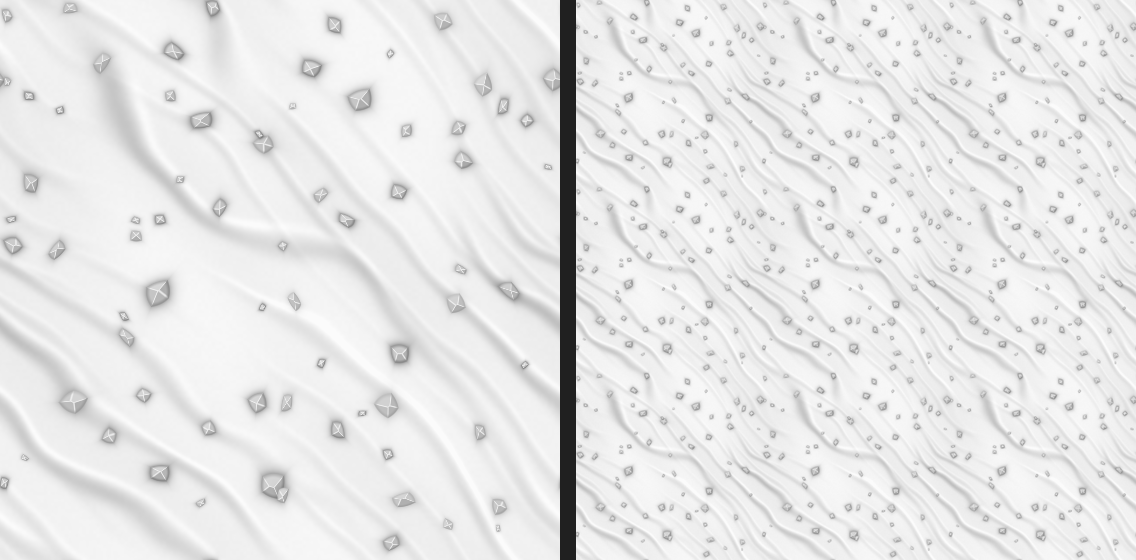
Left: one tile. Right: repeated 3 by 3.
Give the GLSL for this texture map, as a Shadertoy shader.

```glsl
const float TAU = 6.2831853;
const float ROCK_CELLS = 12.0;

vec2 hash2(vec2 p) {
    vec3 q = fract(vec3(p.xyx) * vec3(0.1031, 0.1030, 0.0973));
    q += dot(q, q.yzx + 33.33);
    return fract((q.xx + q.yz) * q.zy);
}

// Smooth value noise that wraps after a whole number of cells
float wrapNoise(vec2 p, vec2 period, float seed) {
    vec2 i = floor(p), f = fract(p);
    vec2 w = f * f * f * (f * (f * 6.0 - 15.0) + 10.0);
    vec2 lo = mod(i, period) + seed, hi = mod(i + 1.0, period) + seed;
    float bottom = mix(hash2(lo).x, hash2(vec2(hi.x, lo.y)).x, w.x);
    float top = mix(hash2(vec2(lo.x, hi.y)).x, hash2(hi).x, w.x);
    return mix(bottom, top, w.y);
}

float tileNoise(vec2 uv, vec2 freq, float seed) {
    return wrapNoise(uv * freq, freq, seed);
}

float bump(float x, float width) {
    return exp(-x * x / (width * width));
}

// Diagonal drifts: a thin bright crest with a soft shadow on its lower left
float drifts(vec2 uv, float count, float seed) {
    vec2 slanted = vec2(uv.x, uv.x + uv.y);
    float warp = 1.5 * tileNoise(uv, vec2(3.0), seed)
               + 0.3 * tileNoise(uv, vec2(8.0), seed + 17.0);
    float t = fract(count * slanted.y + warp) - 0.5;
    float strength = smoothstep(0.2, 0.8, tileNoise(slanted, vec2(3.0, 6.0), seed + 31.0));
    float depth = tileNoise(slanted, vec2(4.0, 7.0), seed + 53.0);
    float crest = 0.055 * bump(t, 0.065);
    float shadow = mix(0.04, 0.18, depth) * bump(t + 0.19, 0.13);
    return strength * (crest - shadow);
}

float ground(vec2 uv) {
    vec2 slanted = vec2(uv.x, uv.x + uv.y);
    float tone = 0.974 - 0.055 * tileNoise(slanted, vec2(3.0, 5.0), 71.0);
    tone += drifts(uv, 6.0, 5.0) + 0.45 * drifts(uv, 9.0, 113.0);
    tone += 0.008 * (tileNoise(uv, vec2(160.0), 7.0) - 0.5);
    return clamp(tone, 0.0, 0.985);
}

// Faceted stone drawn over the tone below it; offset is measured from its centre
float addRock(float tone, vec2 offset, vec2 id, float pixel) {
    vec2 size = hash2(id + 41.0), look = hash2(id + 67.0);
    float radius = mix(0.006, 0.022, pow(size.x, 1.5));
    float turn = TAU * look.x;
    mat2 spin = mat2(cos(turn), sin(turn), -sin(turn), cos(turn));
    vec2 q = offset * spin / radius;
    q.y *= mix(1.05, 1.75, size.y * size.y);

    // The highest plane is the visible facet, the next one gives the edge
    float first = -9.0, second = -9.0, facet = 0.0;
    for (int i = 0; i < 4; i++) {
        vec2 h = hash2(id + 89.0 + 7.0 * float(i));
        float angle = TAU * (float(i) + 0.5 * (h.x - 0.5)) / 4.0;
        vec2 normal = vec2(cos(angle), sin(angle));
        float slope = mix(1.0, 1.6, h.y);
        float plane = dot(q, normal) * slope + 1.0 - slope;
        if (plane > first) {
            second = first;
            first = plane;
            facet = 0.76 + 0.07 * dot(spin * normal, vec2(-0.5, 0.85)) + 0.06 * (h.x - 0.5);
        } else {
            second = max(second, plane);
        }
    }

    float outline = 0.5 * length(q) + 0.5 * first - 0.95;
    float dist = outline * radius;
    float halo = mix(0.1, 0.36, look.y) * exp(-max(outline, 0.0) / 0.42);
    float edge = 1.0 - smoothstep(0.0, 0.0036 / radius, first - second);
    float rim = smoothstep(-0.4, 0.05, outline);
    float stone = mix(facet, 0.95, 0.85 * edge * (1.0 - rim));
    stone -= mix(0.06, 0.2, look.y) * rim;
    return mix(stone, tone * (1.0 - halo), smoothstep(-pixel, pixel, dist));
}

float scatterRocks(float tone, vec2 uv, float pixel) {
    vec2 cell = floor(uv * ROCK_CELLS);
    for (int y = -1; y <= 1; y++) {
        for (int x = -1; x <= 1; x++) {
            vec2 corner = cell + vec2(x, y);
            vec2 id = mod(corner, ROCK_CELLS);
            float density = 0.15 + 0.7 * tileNoise(id / ROCK_CELLS, vec2(5.0), 29.0);
            if (hash2(id + 13.0).x > density) continue;
            vec2 centre = (corner + 0.05 + 0.9 * hash2(id + 151.0)) / ROCK_CELLS;
            tone = addRock(tone, uv - centre, id, pixel);
        }
    }
    return tone;
}

void mainImage(out vec4 fragColor, in vec2 fragCoord) {
    vec2 uv = fragCoord / iResolution.xy;
    float tone = scatterRocks(ground(uv), uv, 1.0 / iResolution.y);
    fragColor = vec4(vec3(tone), 1.0);
}
```
